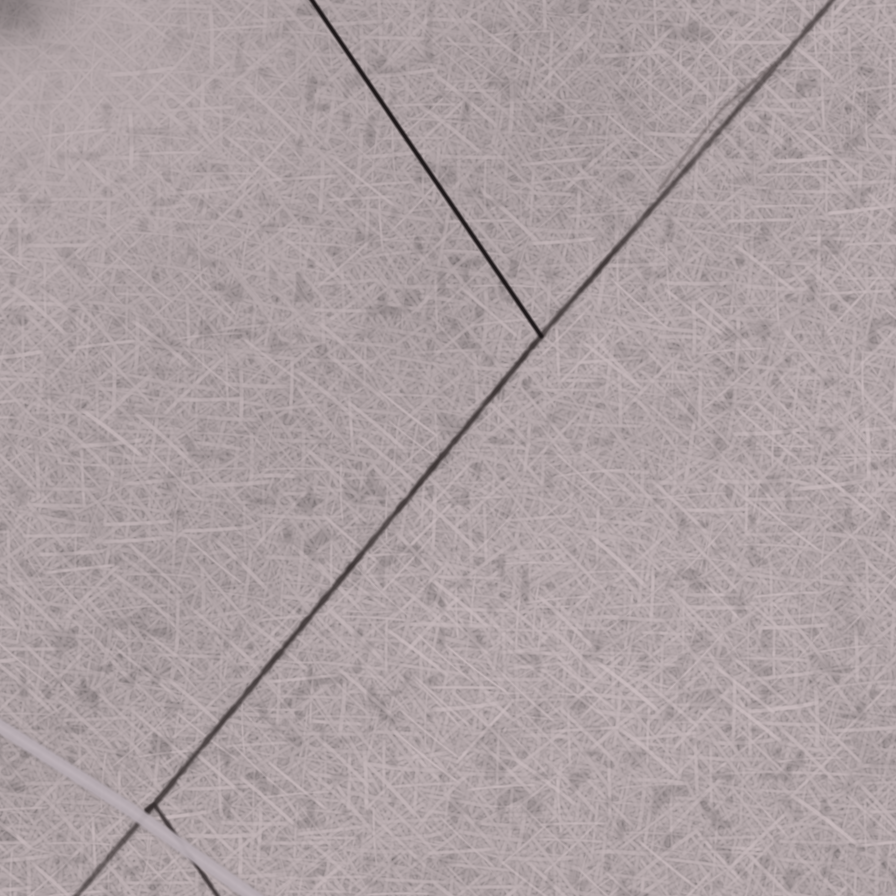
A Shadertoy shader for this texture:

```glsl
// Pale matted fibre board cut by dark diagonal seams, with a thin strand across one corner

float hash(vec2 p) {
    vec3 q = fract(vec3(p.xyx) * 0.1031);
    q += dot(q, q.yzx + 33.33);
    return fract((q.x + q.y) * q.z);
}

float noise(vec2 p) {
    vec2 i = floor(p), f = fract(p);
    f = f * f * (3.0 - 2.0 * f);
    return mix(mix(hash(i), hash(i + vec2(1, 0)), f.x),
               mix(hash(i + vec2(0, 1)), hash(i + vec2(1, 1)), f.x), f.y);
}

float segment(vec2 p, vec2 a, vec2 b) {
    vec2 d = b - a;
    return length(p - a - d * clamp(dot(p - a, d) / dot(d, d), 0.0, 1.0));
}

// Soft line coverage from a distance
float stroke(float d, float halfWidth, float soft) {
    return 1.0 - smoothstep(halfWidth - soft, halfWidth + soft, d);
}

float blob(vec2 p, vec2 centre, vec2 size) {
    vec2 d = (p - centre) / size;
    return exp(-dot(d, d));
}

// Layers of randomly tilted, slightly bowed fibres, stacked from dark to light
float fibreMat(vec2 p, float pixel) {
    const int LAYERS = 28;
    float tone = 0.60 + 0.05 * noise(p * 90.0);
    for (int i = 0; i < LAYERS; i++) {
        float layer = float(i);
        float angle = layer * 2.399 + 0.4;
        float c = cos(angle), s = sin(angle);
        vec2 cell = vec2(0.065 + 0.045 * hash(vec2(layer, 7.0)), 0.018);
        vec2 q = (mat2(c, -s, s, c) * p + layer * 0.37 + 5.0) / cell;
        for (int k = -1; k <= 1; k++) {
            float row = floor(q.y) + float(k);
            float x = q.x + 9.0 * hash(vec2(row, layer));
            vec2 id = vec2(floor(x) + layer * 57.0, row + layer * 13.0);
            float along = fract(x) - 0.5;
            float r1 = hash(id), r2 = hash(id + 41.7), r3 = hash(id + 83.1);
            float centre = row + 0.5 + (r1 - 0.5) * 0.6 + (r2 - 0.5) * 1.8 * along
                         + (r3 - 0.5) * (along * along - 0.1);
            float d = abs(q.y - centre) * cell.y;
            float ends = 1.0 - smoothstep(0.34, 0.49, abs(along));
            float width = mix(0.0011, 0.0023, r3);
            float shadow = stroke(d, width + 0.0016, 0.0018) * ends;
            float body = stroke(d, width, 0.0010 + 0.5 * pixel) * ends;
            float fibreTone = mix(0.655, 0.735, layer / float(LAYERS)) + (r2 - 0.5) * 0.07;
            tone *= 1.0 - 0.035 * shadow;
            tone = mix(tone, fibreTone, body * mix(0.35, 0.85, r1));
        }
    }
    return tone;
}

void mainImage(out vec4 fragColor, in vec2 fragCoord) {
    vec2 p = fragCoord / iResolution.y;
    float pixel = 1.0 / iResolution.y;

    // Fibre surface, out of focus towards the upper left
    float tone = fibreMat(p, pixel);
    float blur = 0.65 * blob(p, vec2(0.0, 1.0), vec2(0.35, 0.3));
    tone = mix(tone, 0.70, blur);

    // Dark pockets between fibres
    float pocket = smoothstep(0.66, 0.92, noise(p * 75.0 + 3.0));
    tone -= 0.065 * pocket * (1.0 - blur) * (0.4 + noise(p * 9.0));

    // Broad light and shade
    tone += 0.025 + 0.025 * (noise(p * 6.0 + 20.0) - 0.5);
    tone += 0.018 * smoothstep(-0.15, 0.3, p.x - 0.83 * p.y - 0.09);
    tone -= 0.025 * blob(p, vec2(0.5, 0.88), vec2(0.22, 0.18));
    tone -= 0.018 * blob(p, vec2(0.25, 0.55), vec2(0.25, 0.25));
    tone -= 0.18 * blob(p, vec2(0.0, 1.0), vec2(0.06, 0.045));
    vec3 col = tone * vec3(1.0, 0.933, 0.945);

    // Long seam with frayed edges, fainter at both ends
    vec2 joint = vec2(0.604, 0.625), corner = vec2(0.172, 0.102);
    vec2 bend = vec2(0.380, 0.353);
    float fray = (noise(p * 130.0) - 0.5) * 0.0016;
    float d = min(segment(p, vec2(0.932, 1.003), joint), segment(p, joint, bend));
    d = min(d, min(segment(p, bend, corner), segment(p, corner, vec2(0.083, -0.003))));
    float strength = 0.86 - 0.22 * smoothstep(0.65, 0.85, p.y)
                   - 0.25 * (1.0 - smoothstep(0.03, 0.15, p.y));
    strength *= 0.8 + 0.3 * noise(p * 60.0);
    col *= 1.0 - 0.10 * stroke(d, 0.005, 0.005);
    col = mix(col, vec3(0.21, 0.18, 0.18), strength * stroke(d + fray, 0.0028, 0.0017 + 0.5 * pixel));

    // Second faint edge where the upper seam splits
    float split = segment(p, vec2(0.735, 0.787), vec2(0.805, 0.878));
    split = min(split, segment(p, vec2(0.805, 0.878), vec2(0.868, 0.932)));
    col = mix(col, vec3(0.34, 0.30, 0.30), 0.42 * stroke(split + fray, 0.0018, 0.0016 + 0.5 * pixel));

    // Sharp black seam and the short lower one
    float black = segment(p, vec2(0.346, 1.003), joint);
    float lower = segment(p, corner, vec2(0.245, -0.003));
    lower = min(lower, segment(p, corner, vec2(0.164, 0.096)));
    col = mix(col, vec3(0.09, 0.07, 0.075), 0.95 * stroke(black, 0.0024, 0.0012 + 0.5 * pixel));
    col = mix(col, vec3(0.20, 0.17, 0.175), 0.85 * stroke(lower + fray, 0.0024, 0.0014 + 0.5 * pixel));

    // Smooth strand lying over the lower left corner
    vec2 middle = vec2(0.143, 0.098);
    float strand = min(segment(p, vec2(-0.02, 0.202), middle), segment(p, middle, vec2(0.30, -0.013)));
    vec3 strandColor = vec3(0.715, 0.675, 0.70) + 0.035 * stroke(strand, 0.002, 0.003);
    col *= 1.0 - 0.07 * stroke(strand, 0.010, 0.003);
    col = mix(col, strandColor, 0.92 * stroke(strand, 0.0075, 0.0018 + 0.5 * pixel));

    fragColor = vec4(clamp(col, 0.0, 1.0), 1.0);
}
```
